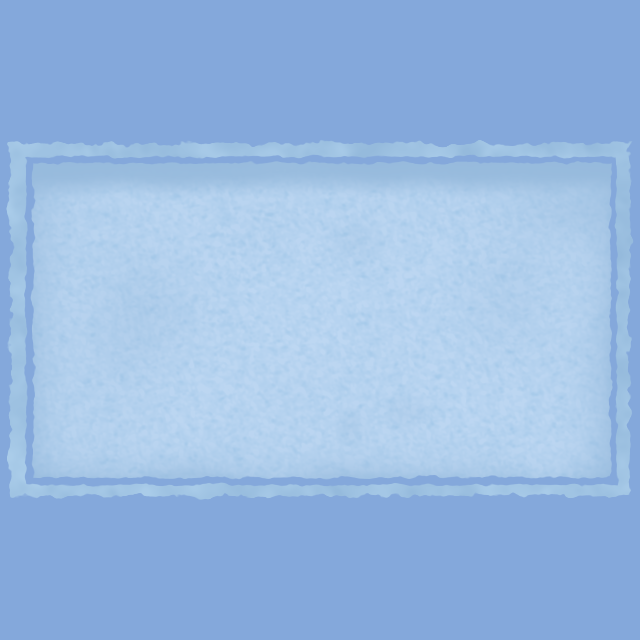
This background is drawn by a Shadertoy shader. Its source:

```glsl
// A torn-edged sheet of pale blue paper inside a thin torn paper frame.
// Box distances are warped by cellular noise for the ragged outlines; the
// same noise, at several scales, gives the fibres, mottling and soft stains.

#define BACKDROP    vec3(0.518, 0.659, 0.859)
#define PAPER_LIGHT vec3(0.742, 0.843, 0.949)
#define PAPER_FIBRE vec3(0.655, 0.795, 0.920)
#define PAPER_SHADE vec3(0.590, 0.730, 0.865)
#define FRAME_DARK  vec3(0.585, 0.730, 0.863)
#define FRAME_LIGHT vec3(0.665, 0.800, 0.915)
#define TEAR_SIZE   0.0042
#define TEAR_SCALE  65.0
#define FIBRE_SCALE 95.0

vec3 hash3(vec2 cell) {
    vec3 q = fract(vec3(cell.xyx) * vec3(0.1031, 0.1030, 0.0973));
    q += dot(q, q.yxz + 33.33);
    return fract((q.xxy + q.yzz) * q.zyx);
}

// Cellular noise: signed, stretched and randomly turned bumps, one per cell
float cellNoise(vec2 p, float stretch) {
    vec2 base = floor(p);
    float sum = 0.0;
    for (int y = -1; y <= 1; y++) {
        for (int x = -1; x <= 1; x++) {
            vec2 cell = base + vec2(x, y);
            vec3 h = hash3(cell + 71.0);
            vec2 d = p - cell - h.xy;
            float angle = -0.5 + 2.4 * (fract(h.z * 7.0) - 0.5);
            vec2 along = vec2(cos(angle), sin(angle));
            d = vec2(dot(d, along), stretch * dot(d, vec2(-along.y, along.x)));
            float bump = max(0.0, 1.0 - dot(d, d));
            sum += (2.0 * h.z - 1.0) * bump * bump;
        }
    }
    return sum;
}

float boxDistance(vec2 p, vec2 low, vec2 high) {
    vec2 d = abs(p - 0.5 * (low + high)) - 0.5 * (high - low);
    return length(max(d, 0.0)) + min(max(d.x, d.y), 0.0);
}

float coverage(float dist) {
    float soft = max(0.0011, 0.75 / iResolution.y);
    return 1.0 - smoothstep(-soft, soft, dist);
}

float stain(vec2 p, vec2 centre, vec2 radius) {
    vec2 d = (p - centre) / radius;
    return exp(-dot(d, d));
}

vec2 tear(vec2 p) {
    vec2 coarse = vec2(cellNoise(p, 1.0), cellNoise(p + 37.0, 1.0));
    vec2 fine = vec2(cellNoise(p * 2.3 + 11.0, 1.0), cellNoise(p * 2.3 + 53.0, 1.0));
    return TEAR_SIZE * (coarse + 0.5 * fine);
}

vec3 paperColour(vec2 p) {
    // Fibres in two sizes
    float fibre = cellNoise(p * FIBRE_SCALE, 1.9)
                + 0.6 * cellNoise(p * FIBRE_SCALE * 1.9 + 19.0, 1.5);
    float cloud = cellNoise(p * 9.0 + 5.0, 1.0);
    vec3 colour = mix(PAPER_LIGHT, PAPER_FIBRE, clamp(0.28 + 0.46 * fibre, 0.0, 1.0));

    // Edge shading, deepest along the top
    vec2 wobble = p + 0.006 * vec2(cloud, cellNoise(p * 14.0, 1.0));
    float left = 0.60 * exp(-max(wobble.x - 0.050, 0.0) / 0.036);
    float right = 0.65 * exp(-max(0.956 - wobble.x, 0.0) / 0.036);
    float bottom = 0.65 * exp(-max(wobble.y - 0.252, 0.0) / 0.024);
    float top = 0.78 * (1.0 - smoothstep(0.018, 0.062, 0.747 - wobble.y))
              + 0.22 * exp(-max(0.747 - wobble.y, 0.0) / 0.075);
    float shade = 1.0 - (1.0 - left) * (1.0 - right) * (1.0 - bottom) * (1.0 - top);

    // Damp stains
    float damp = 0.32 * stain(p, vec2(0.220, 0.500), vec2(0.095, 0.120))
               + 0.24 * stain(p, vec2(0.548, 0.333), vec2(0.023, 0.026))
               + 0.22 * stain(p, vec2(0.635, 0.355), vec2(0.036, 0.024))
               + 0.20 * stain(p, vec2(0.800, 0.545), vec2(0.075, 0.085))
               + 0.18 * stain(p, vec2(0.555, 0.622), vec2(0.036, 0.030))
               + 0.25 * stain(p, vec2(0.890, 0.675), vec2(0.100, 0.040));
    shade = clamp(shade + damp * (1.0 - shade) + 0.06 * cloud, 0.0, 1.0);
    return mix(colour, PAPER_SHADE, shade);
}

vec3 frameColour(vec2 p) {
    float mottle = cellNoise(p * 24.0, 1.2) + 0.5 * cellNoise(p * 65.0, 1.3);
    float lift = 0.20 * (1.0 - smoothstep(0.23, 0.40, p.y));
    return mix(FRAME_DARK, FRAME_LIGHT, clamp(0.38 + lift + 0.40 * mottle, 0.0, 1.0));
}

void mainImage(out vec4 fragColor, in vec2 fragCoord) {
    vec2 uv = fragCoord / iResolution.xy;
    vec2 torn = uv + tear(uv * TEAR_SCALE);

    // Frame ring and inner sheet; the hole's edge is torn more gently
    float outer = boxDistance(torn, vec2(0.016, 0.225), vec2(0.984, 0.776));
    float hole = boxDistance(mix(uv, torn, 0.55), vec2(0.0405, 0.242), vec2(0.9635, 0.755));
    float sheet = boxDistance(mix(uv, torn, 0.65), vec2(0.052, 0.254), vec2(0.954, 0.745));

    vec3 colour = mix(BACKDROP, frameColour(uv), coverage(max(outer, -hole)));
    colour = mix(colour, paperColour(uv), coverage(sheet));
    fragColor = vec4(colour, 1.0);
}
```
